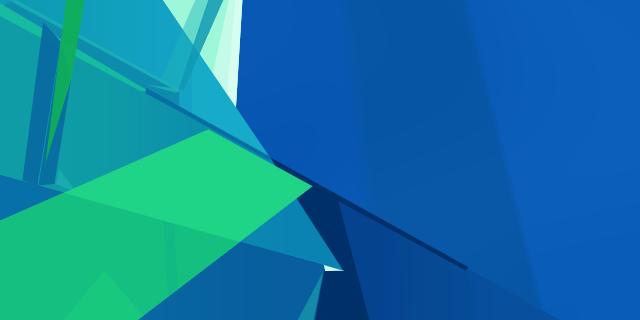
Reproduce this background procedurally as a WebGL 1 fragment shader.

```glsl
precision highp float;
uniform vec2 u_resolution;

vec2 p;
vec3 col;

// Signed distance to a line, positive on the right of a -> b
float side(vec2 a, vec2 b) {
  vec2 d = b - a;
  return dot(p - a, vec2(d.y, -d.x)) / length(d);
}

// Inner distance of a convex shard, corners given clockwise
float quad(vec2 a, vec2 b, vec2 c, vec2 d) {
  return min(min(side(a, b), side(b, c)), min(side(c, d), side(d, a)));
}

float tri(vec2 a, vec2 b, vec2 c) {
  return min(side(a, b), min(side(b, c), side(c, a)));
}

void paint(float dist, vec3 tint, float alpha) {
  col = mix(col, tint, alpha * clamp(dist * u_resolution.y + 0.5, 0.0, 1.0));
}

void main() {
  p = gl_FragCoord.xy / u_resolution.y;
  vec3 navy = vec3(0.0, 0.19, 0.41);
  vec3 deepTeal = vec3(0.03, 0.42, 0.63);
  vec3 paleTeal = vec3(0.12, 0.71, 0.72);
  vec3 mint = vec3(0.62, 0.97, 0.85);
  vec2 crossing = vec2(0.846, 0.505);
  vec2 corner = vec2(1.073, 0.154);

  // Blue backdrop with a soft darker beam
  col = mix(vec3(0.03, 0.34, 0.70), vec3(0.04, 0.37, 0.73), smoothstep(0.8, 2.0, p.x));
  float beam = smoothstep(-0.03, 0.04, side(vec2(1.19, 0.0), vec2(1.068, 1.0)))
             * smoothstep(-0.01, 0.02, side(vec2(1.458, 1.0), vec2(1.706, 0.0)));
  col = mix(col, vec3(0.03, 0.34, 0.65), beam);
  col += 0.006 * sin(p.x * 5.0 + 2.0 * sin(p.y * 4.0 + p.x));

  // Shaded plane under the long diagonal
  float under = side(vec2(0.0, 0.977), vec2(1.75, 0.0));
  paint(under, mix(vec3(0.02, 0.26, 0.56), vec3(0.03, 0.31, 0.62), smoothstep(1.1, 1.6, p.x)), 1.0);
  paint(quad(vec2(1.24, 0.28), vec2(1.46, 0.16), vec2(1.49, 0.0), vec2(1.28, 0.0)), vec3(0.02, 0.29, 0.57), 0.5);
  paint(quad(vec2(0.84, 0.51), vec2(1.055, 0.38), vec2(1.154, 0.0), vec2(0.984, 0.0)), navy, 1.0);
  paint(quad(vec2(0.84, 0.511), vec2(1.464, 0.165), vec2(1.455, 0.155), vec2(0.84, 0.49)), navy, 1.0);

  // Bright mint glass at the top
  vec2 glassTop = vec2(0.758, 1.01);
  vec2 glassTip = vec2(0.737, 0.661);
  paint(tri(vec2(0.508, 1.0), glassTop, glassTip), mint, 1.0);
  paint(quad(vec2(0.715, 1.0), glassTop, glassTip, vec2(0.665, 0.77)), vec3(0.77, 0.98, 0.91), 1.0);
  paint(quad(vec2(0.735, 1.0), glassTop, glassTip, vec2(0.71, 0.71)), vec3(0.87, 1.0, 0.95), 0.7);

  // Upper cyan sheet
  paint(quad(vec2(0.0, 1.01), vec2(0.501, 1.01), crossing, vec2(0.0, 0.977)),
        mix(vec3(0.05, 0.61, 0.70), vec3(0.08, 0.64, 0.78), smoothstep(0.0, 0.7, p.x)), 1.0);
  paint(quad(vec2(0.60, 0.87), vec2(0.74, 0.66), crossing, vec2(0.60, 0.64)), vec3(0.09, 0.69, 0.79), 0.7);
  paint(quad(vec2(0.61, 1.0), vec2(0.655, 1.0), vec2(0.56, 0.71), vec2(0.50, 0.745)), paleTeal, 0.45);
  paint(quad(vec2(0.651, 1.0), vec2(0.698, 1.0), vec2(0.575, 0.72), vec2(0.555, 0.714)), vec3(0.06, 0.60, 0.70), 0.85);

  // Middle teal sheet and lower blue sheet
  vec2 sheetLeft = vec2(0.0, 0.453);
  paint(quad(vec2(0.0, 0.977), crossing, corner, sheetLeft),
        mix(vec3(0.06, 0.61, 0.65), vec3(0.04, 0.51, 0.70), smoothstep(0.2, 1.0, p.x)), 1.0);
  paint(quad(sheetLeft, vec2(1.016, 0.17), vec2(0.984, 0.0), vec2(0.0)),
        mix(vec3(0.03, 0.44, 0.66), vec3(0.03, 0.37, 0.62), smoothstep(0.0, 0.9, p.x)), 1.0);
  paint(tri(vec2(1.01, 0.15), vec2(0.98, 0.0), vec2(0.93, 0.0)), vec3(0.08, 0.56, 0.66), 0.9);
  paint(tri(vec2(1.012, 0.172), corner, vec2(1.016, 0.153)), vec3(0.8, 1.0, 0.95), 1.0);

  // Rails along the diagonal
  paint(quad(vec2(0.04, 1.0), vec2(0.56, 0.714), vec2(0.56, 0.665), vec2(0.0, 0.977)), vec3(0.05, 0.54, 0.67), 0.9);
  paint(quad(vec2(0.0, 0.99), vec2(0.46, 0.718), vec2(0.44, 0.715), vec2(0.0, 0.95)), vec3(0.09, 0.75, 0.62), 0.9);
  paint(quad(vec2(0.05, 1.0), vec2(0.56, 0.722), vec2(0.56, 0.712), vec2(0.03, 0.998)), paleTeal, 0.7);
  paint(tri(vec2(0.46, 0.735), vec2(0.56, 0.722), vec2(0.55, 0.71)), paleTeal, 0.8);
  paint(quad(vec2(0.456, 0.726), vec2(0.846, 0.51), vec2(0.846, 0.497), vec2(0.456, 0.708)), deepTeal, 0.9);

  // Dark struts and the narrow green blade
  paint(quad(vec2(0.135, 0.93), vec2(0.19, 0.87), vec2(0.117, 0.42), vec2(0.07, 0.437)), deepTeal, 0.95);
  paint(quad(vec2(0.19, 0.86), vec2(0.222, 0.75), vec2(0.17, 0.425), vec2(0.12, 0.42)), deepTeal, 0.9);
  paint(tri(vec2(0.185, 0.47), vec2(0.24, 0.40), vec2(0.175, 0.425)), paleTeal, 0.6);
  paint(quad(vec2(0.208, 1.01), vec2(0.266, 1.01), vec2(0.222, 0.75), vec2(0.142, 0.49)), vec3(0.06, 0.68, 0.35), 0.95);

  // Broad green band, darker below the teal sheet's edge
  vec2 peak = vec2(0.651, 0.596);
  vec2 tip = vec2(0.977, 0.418);
  float band = min(min(side(vec2(0.0, 0.31), peak), side(peak, tip)), side(tip, vec2(0.43, 0.0)));
  paint(band, vec3(0.12, 0.83, 0.53), 1.0);
  paint(min(band, side(sheetLeft, corner)), vec3(0.08, 0.75, 0.50), 1.0);
  paint(min(band, tri(vec2(0.325, 0.155), vec2(0.46, 0.0), vec2(0.20, 0.0))), vec3(0.10, 0.80, 0.48), 0.7);
  paint(min(band, quad(vec2(0.51, 0.31), vec2(0.545, 0.30), vec2(0.56, 0.0), vec2(0.53, 0.0))), vec3(0.06, 0.70, 0.52), 0.5);

  gl_FragColor = vec4(col, 1.0);
}
```
